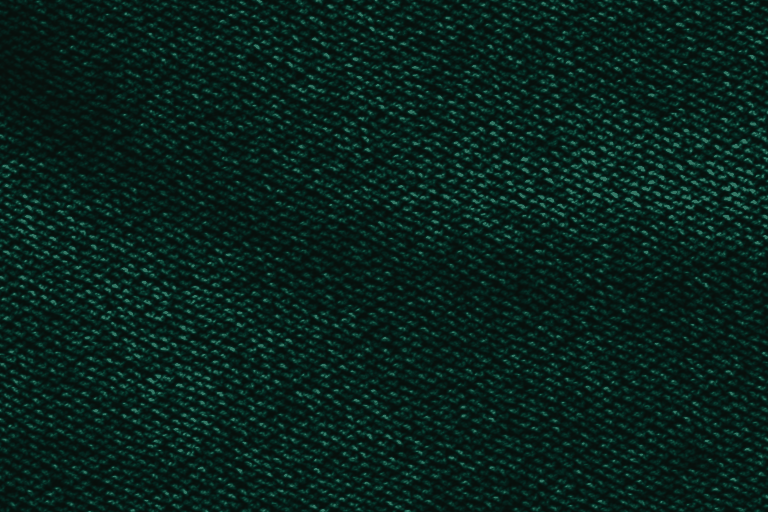
Reproduce this texture procedurally as a Shadertoy shader.

```glsl
// Dark green woven cloth: slanted rows of small glinting stitches under soft folds.

const vec2  STITCH_PITCH  = vec2(0.0225, 0.0168); // spacing along and across rows
const float ROW_ANGLE     = -0.45;                // rows fall towards the right
const vec2  STITCH_RADIUS = vec2(0.44, 0.27);     // in units of the pitch
const vec2  LINK_RADIUS   = vec2(0.40, 0.18);
const float LINK_TURN     = 1.25;                 // steep hook between stitches
const float STITCH_TILT   = 0.02;
const float TILT_JITTER   = 0.75;
const float PLACE_JITTER  = 0.30;
const float STITCH_BEND   = 0.5;
const float STITCH_LIGHT  = 3.9;                  // peaks, in palette steps
const float LINK_LIGHT    = 2.9;
const float GLINT_LIGHT   = 2.5;
const float WARP_AMOUNT   = 0.008;
const float FIBRE_AMOUNT  = 0.75;

const vec3 PALETTE[6] = vec3[6](
    vec3(0.027, 0.058, 0.045),
    vec3(0.020, 0.110, 0.090),
    vec3(0.020, 0.160, 0.130),
    vec3(0.040, 0.240, 0.190),
    vec3(0.090, 0.330, 0.270),
    vec3(0.210, 0.470, 0.400));

vec2 hash2(vec2 p) {
    vec3 q = fract(p.xyx * vec3(0.1031, 0.1030, 0.0973));
    q += dot(q, q.yzx + 33.33);
    return fract((q.xx + q.yz) * q.zy);
}

// Gradient noise, roughly -0.7 to 0.7.
float cornerSlope(vec2 cell, vec2 corner, vec2 f) {
    float a = 6.2832 * hash2(cell + corner).x;
    return dot(vec2(cos(a), sin(a)), f - corner);
}

float gradientNoise(vec2 p) {
    vec2 i = floor(p), f = p - i;
    vec2 u = f * f * f * (f * (f * 6.0 - 15.0) + 10.0);
    float low  = mix(cornerSlope(i, vec2(0, 0), f), cornerSlope(i, vec2(1, 0), f), u.x);
    float high = mix(cornerSlope(i, vec2(0, 1), f), cornerSlope(i, vec2(1, 1), f), u.x);
    return mix(low, high, u.y);
}

mat2 rotation(float a) {
    return mat2(cos(a), -sin(a), sin(a), cos(a));
}

float softSpot(vec2 p, vec2 centre, vec2 radius, float angle) {
    vec2 q = rotation(angle) * (p - centre) / radius;
    return exp(-dot(q, q));
}

// Broad light and shade of the folds, p from 0 to 1.
float foldLight(vec2 p) {
    float crease = 0.40 + 0.45 * exp(-3.2 * p.x);
    float fromCrease = (p.y - crease) / 0.13;
    float depth = mix(0.40, 0.20, p.x);
    float light = 0.96 - depth * exp(-fromCrease * fromCrease);
    light += 0.45 * softSpot(p, vec2(0.86, 0.64), vec2(0.36, 0.12), 0.12);
    light += 0.26 * softSpot(p, vec2(0.08, 0.56), vec2(0.26, 0.13), -0.65);
    light += 0.14 * softSpot(p, vec2(0.20, 0.25), vec2(0.22, 0.16), 0.5);
    light -= 0.30 * softSpot(p, vec2(0.00, 0.92), vec2(0.22, 0.20), 0.0);
    light -= 0.25 * softSpot(p, vec2(0.00, 0.00), vec2(0.16, 0.30), 0.0);
    light -= 0.12 * softSpot(p, vec2(0.85, 0.12), vec2(0.30, 0.20), 0.0);
    return light + 0.14 * gradientNoise(p * vec2(5.0, 4.0) + 7.3);
}

// Brightness of the stitches around p, in palette steps.
float stitches(vec2 p) {
    vec2 grid = rotation(ROW_ANGLE) * p / STITCH_PITCH;
    vec2 home = floor(grid);
    float body = 0.0, glint = 0.0;
    for (int y = -1; y <= 1; y++) {
        for (int x = -1; x <= 1; x++) {
            vec2 cell = home + vec2(x, y);
            vec2 place = hash2(cell + 211.0) - 0.5;
            vec2 look = hash2(cell + 577.0);
            vec2 extra = hash2(cell + 839.0);
            float stagger = 0.25 * (mod(cell.y, 2.0) * 2.0 - 1.0);
            vec2 d = grid - cell - 0.5 - vec2(stagger, 0.0) - PLACE_JITTER * place;
            d = rotation(STITCH_TILT + TILT_JITTER * (look.x - 0.5)) * d;

            // Bent thread with a soft edge.
            d.y += STITCH_BEND * (d.x * d.x - 0.06);
            vec2 q = d / STITCH_RADIUS;
            float shape = exp(-pow(dot(q, q), 1.3));
            body = max(body, STITCH_LIGHT * shape * mix(0.55, 1.25, look.y));

            // Steep hook that joins it to the next row.
            vec2 link = rotation(LINK_TURN) * (d - vec2(0.30, 0.22)) / LINK_RADIUS;
            body = max(body, LINK_LIGHT * exp(-dot(link, link)) * mix(0.4, 1.3, extra.y));

            // Small highlight near one end of the thread.
            vec2 tip = rotation(0.7) * (d - vec2(-0.2, 0.06)) / vec2(0.22, 0.11);
            float shine = smoothstep(0.45, 1.0, extra.x);
            glint = max(glint, shine * exp(-dot(tip, tip)));
        }
    }
    return body + GLINT_LIGHT * glint;
}

vec3 clothColour(float level) {
    vec3 colour = PALETTE[0];
    for (int i = 1; i < 6; i++) {
        colour = mix(colour, PALETTE[i], clamp(level - float(i - 1), 0.0, 1.0));
    }
    return colour;
}

void mainImage(out vec4 fragColor, in vec2 fragCoord) {
    vec2 p = fragCoord / iResolution.y;
    vec2 warp = vec2(gradientNoise(p * 6.0), gradientNoise(p * 6.0 + 31.7));
    vec2 cloth = p + WARP_AMOUNT * warp;

    // Fine fibres break up the threads.
    float fibre = gradientNoise(rotation(0.5) * p * vec2(150.0, 210.0));
    float level = stitches(cloth) * (1.0 + FIBRE_AMOUNT * fibre) + 0.35 * fibre;
    level = level * foldLight(fragCoord / iResolution.xy) + 0.05;

    fragColor = vec4(clothColour(level), 1.0);
}
```
